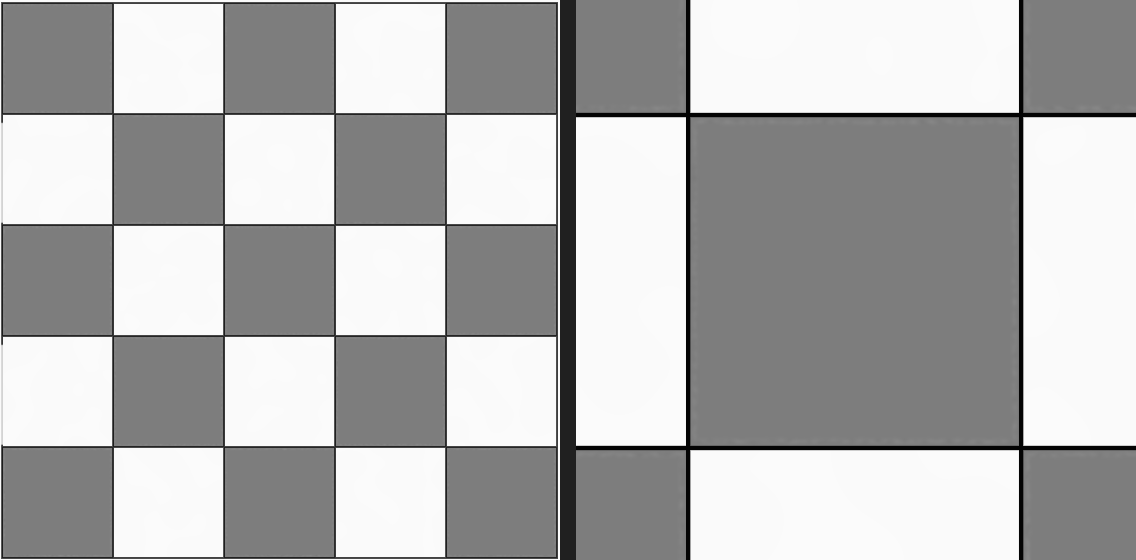
Left: the whole. Right: its middle third, enlarged.
A Shadertoy shader for this pattern:

```glsl
// Five by five grey and white checkerboard with thin black rules and a worn left edge.

const float TILES = 5.0;
const vec2 BOARD_ORIGIN = vec2(0.0037, 0.0036);
const vec2 TILE_SIZE = vec2(0.1982, 0.1982);
const float RULE_WIDTH = 0.0026;

const vec3 PAPER = vec3(0.982);
const vec3 GREY = vec3(0.49);
const vec3 INK = vec3(0.015);
const vec3 WORN_INK = vec3(0.79);

vec2 hashGradient(vec2 p) {
    vec3 q = fract(p.xyx * vec3(0.1031, 0.103, 0.0973));
    q += dot(q, q.yzx + 33.33);
    float angle = 6.2832 * fract((q.x + q.y) * q.z);
    return vec2(cos(angle), sin(angle));
}

float gradientNoise(vec2 p) {
    vec2 i = floor(p);
    vec2 f = fract(p);
    vec2 u = f * f * f * (f * (f * 6.0 - 15.0) + 10.0);
    vec2 e = vec2(0.0, 1.0);
    float low = mix(dot(hashGradient(i), f),
                    dot(hashGradient(i + e.yx), f - e.yx), u.x);
    float high = mix(dot(hashGradient(i + e.xy), f - e.xy),
                     dot(hashGradient(i + e.yy), f - e.yy), u.x);
    return mix(low, high, u.y);
}

// Soft coverage of a signed distance, one pixel wide
float coverage(float dist, float pixel) {
    return clamp(0.5 - dist / pixel, 0.0, 1.0);
}

float boxDistance(vec2 p, vec2 halfSize) {
    vec2 d = abs(p) - halfSize;
    return max(d.x, d.y);
}

// Distance to the nearest rule on each axis, in canvas units
vec2 ruleDistance(vec2 grid, vec2 tileSize) {
    vec2 nearest = clamp(floor(grid + 0.5), 0.0, TILES);
    return abs(grid - nearest) * tileSize;
}

// Fill of a tile, with a faint uneven halo beside the rules of grey tiles
vec3 tileColour(vec2 grid, vec2 uv, float edgeDistance) {
    vec2 cell = floor(grid);
    bool inside = all(greaterThanEqual(cell, vec2(0.0))) && all(lessThan(cell, vec2(TILES)));
    bool isGrey = inside && mod(cell.x + cell.y, 2.0) < 0.5;
    if (!isGrey) return PAPER + 0.003 * gradientNoise(uv * 16.0);
    float halo = exp(-pow((edgeDistance - 0.004) / 0.0018, 2.0));
    return GREY + halo * (0.015 + 0.04 * gradientNoise(uv * 190.0));
}

// Wear on the left rule beside white tiles, leaving short black stubs
float leftWear(vec2 grid, float pixel) {
    float along = fract(grid.y);
    float soft = pixel / TILE_SIZE.y;
    float span = smoothstep(0.02 - soft, 0.02 + soft, along)
               * (1.0 - smoothstep(0.92 - soft, 0.92 + soft, along));
    float whiteRow = mod(floor(grid.y), 2.0);
    return span * whiteRow * step(grid.x, 0.1);
}

void mainImage(out vec4 fragColor, in vec2 fragCoord) {
    vec2 uv = fragCoord / iResolution.xy;
    float pixel = 1.0 / min(iResolution.x, iResolution.y);
    vec2 grid = (uv - BOARD_ORIGIN) / TILE_SIZE;

    // Tiles
    vec2 toRule = ruleDistance(grid, TILE_SIZE);
    float edgeDistance = min(toRule.x, toRule.y);
    vec3 colour = tileColour(grid, uv, edgeDistance);

    // Rules, trimmed to the board
    vec2 halfBoard = 0.5 * TILES * TILE_SIZE;
    float board = boxDistance(uv - BOARD_ORIGIN - halfBoard, halfBoard + 0.5 * RULE_WIDTH);
    float rule = coverage(max(edgeDistance - 0.5 * RULE_WIDTH, board), pixel);
    vec3 ink = mix(INK, WORN_INK, leftWear(grid, pixel));
    colour = mix(colour, ink, rule);

    fragColor = vec4(colour, 1.0);
}
```
